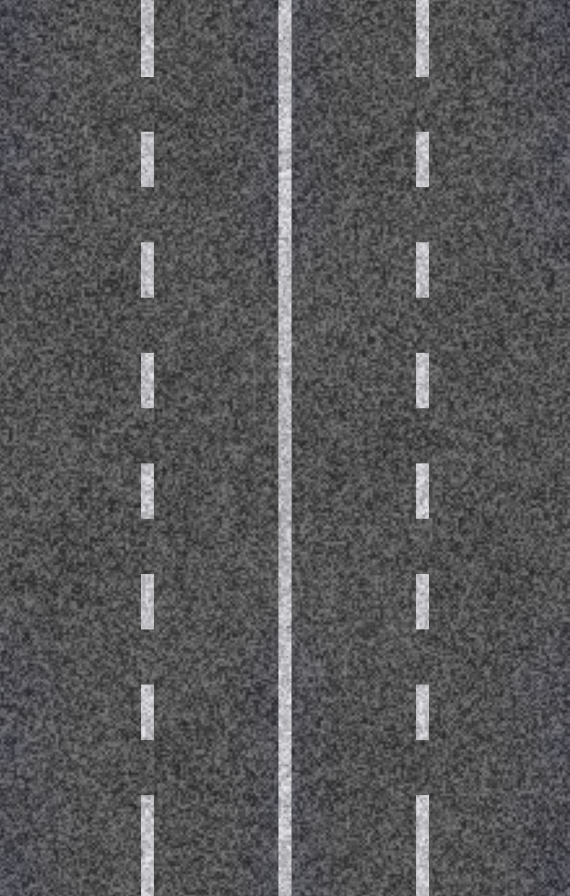
Write a WebGL 2 fragment shader that draws this texture.

```glsl
#version 300 es
precision highp float;
uniform vec2 u_resolution;
out vec4 fragColor;

float hash(vec2 p) {
    vec3 q = fract(vec3(p.xyx) * 0.1031);
    q += dot(q, q.yzx + 33.33);
    return fract((q.x + q.y) * q.z);
}

float noise(vec2 p) {
    vec2 i = floor(p), f = fract(p);
    f = f * f * (3.0 - 2.0 * f);
    return mix(mix(hash(i), hash(i + vec2(1, 0)), f.x),
               mix(hash(i + vec2(0, 1)), hash(i + vec2(1, 1)), f.x), f.y);
}

// Signed noise around zero
float grain(vec2 p, float scale) {
    return noise(p * scale + 17.0) - 0.5;
}

// Antialiased inside of a signed distance
float fill(float d, float pixel) {
    return clamp(0.5 - d / pixel, 0.0, 1.0);
}

void main() {
    float pixel = 1.0 / u_resolution.y;
    vec2 p = gl_FragCoord.xy * pixel;
    vec2 centered = p - 0.5 * u_resolution * pixel;
    vec2 mirrored = abs(centered);

    // Asphalt: fine stones over soft mirrored patches
    float stones = 0.21 * grain(p, 345.0) + 0.15 * grain(p + 3.7, 215.0);
    float patches = 0.028 * grain(mirrored, 9.0) + 0.025 * grain(mirrored, 45.0);
    vec3 color = vec3(0.322 + stones + patches);

    // Bluish stains along the middle and outer edges, away from mid-height
    float track = exp(-pow(mirrored.x / 0.045, 2.0)) + smoothstep(0.2, 0.32, mirrored.x);
    float stain = track * smoothstep(0.12, 0.32, mirrored.y) * (0.4 + noise(mirrored * 30.0));
    color += stain * vec3(-0.014, -0.013, 0.016);

    // Faint crosswise seams
    color -= 0.025 * fill(abs(mirrored.y - 0.361) - 0.001, pixel) * noise(p * 60.0);

    // Solid centre line
    float centerLine = fill(mirrored.x - 0.0073, pixel);

    // Dashed lane lines, with the end dashes running off the canvas
    float dashDistance = abs(mod(p.y - 0.2051 + 0.0617, 0.1234) - 0.0617) - 0.0309;
    dashDistance = min(dashDistance, min(p.y - 0.112, 0.914 - p.y));
    float laneLine = fill(max(abs(mirrored.x - 0.1535) - 0.0072, dashDistance), pixel);

    // Worn paint with dark flecks
    float flecks = 0.22 * grain(p + 5.3, 330.0) + 0.14 * grain(p + 1.9, 170.0);
    float wear = 0.06 * smoothstep(0.3, 0.0, mirrored.y) * centerLine;
    vec3 paint = vec3(0.775, 0.775, 0.79) + flecks - wear;
    paint -= 0.12 * smoothstep(0.76, 0.95, noise(p * 240.0 + 41.0));
    color = mix(color, paint, max(centerLine, laneLine) * 0.97);

    fragColor = vec4(clamp(color, 0.0, 1.0), 1.0);
}
```
